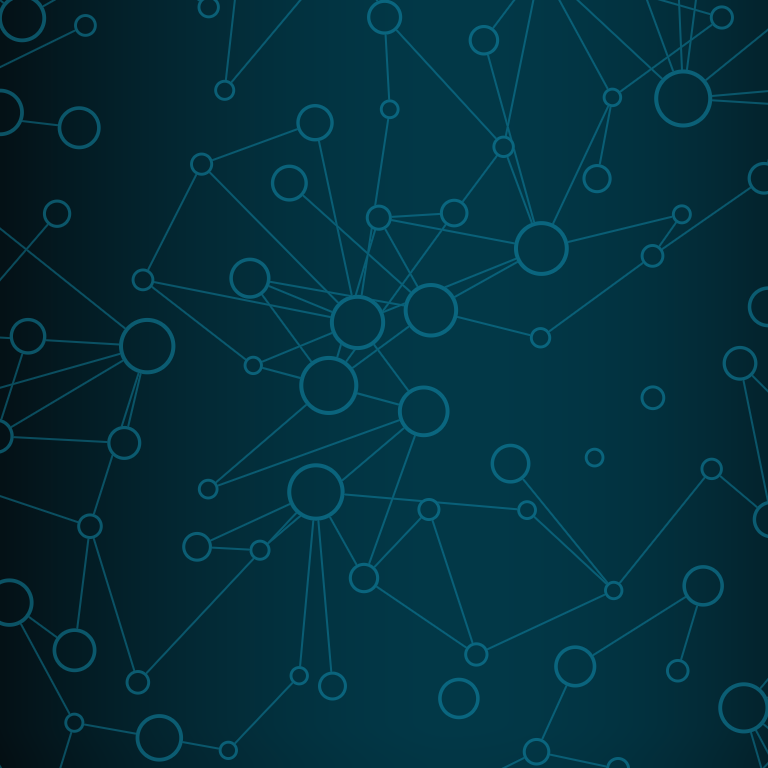
Give the GLSL for this background, as a WebGL 1 fragment shader.

```glsl
precision highp float;
// A dark teal backdrop crossed by a network of hollow rings joined by thin links.
// Each cell of a tilted grid holds one jittered ring; large rings act as hubs that
// fan out many links, while small ones send out two links at most.

uniform vec2 u_resolution;

const float CELLS = 8.0;          // grid cells across the canvas
const float TILT = 0.22;          // grid rotation in radians
const float TAU = 6.2832;
const float MIN_RADIUS = 0.085;   // ring radii in cells
const float MAX_RADIUS = 0.29;
const float HUB_RADIUS = 0.235;   // rings above this size are hubs
const float LINK_HALF_WIDTH = 0.0105;
const int MAX_LINKS = 6;

float hash(vec2 cell, float seed) {
  return fract(sin(dot(cell, vec2(127.1, 311.7)) + seed * 74.7) * 43758.5);
}

float ringRadius(vec2 cell) {
  return mix(MIN_RADIUS, MAX_RADIUS, pow(hash(cell, 1.0), 2.2));
}

// Jitter shrinks as the ring grows, so every ring stays inside its own cell.
vec2 ringCenter(vec2 cell) {
  float room = 0.47 - ringRadius(cell);
  vec2 jitter = vec2(hash(cell, 2.0), hash(cell, 3.0)) * 2.0 - 1.0;
  return cell + 0.5 + jitter * room;
}

float segmentDistance(vec2 p, vec2 a, vec2 b) {
  vec2 ab = b - a;
  float t = clamp(dot(p - a, ab) / dot(ab, ab), 0.0, 1.0);
  return length(p - a - ab * t);
}

// Antialiased coverage of a stroke at distance d from its centre line.
float stroke(float d, float halfWidth, float pixel) {
  return clamp((halfWidth - d) / pixel + 0.5, 0.0, 1.0);
}

// Distance from p to the nearest link leaving the ring in this cell.
float linkDistance(vec2 p, vec2 cell) {
  bool hub = ringRadius(cell) > HUB_RADIUS;
  float count = hub ? float(MAX_LINKS) : floor(hash(cell, 4.0) * 2.6);
  float spread = hub ? 0.46 : 2.1;
  float heading = TAU * hash(cell, 5.0);
  vec2 start = ringCenter(cell);
  float nearest = 10.0;
  for (int k = 0; k < MAX_LINKS; k++) {
    float index = float(k);
    if (index >= count) break;
    float vary = hash(cell, 6.0 + index);
    float reach = hub ? mix(1.3, 2.4, vary) : mix(1.0, 1.4, vary);
    float angle = heading + index * spread;
    vec2 target = cell + floor(reach * vec2(cos(angle), sin(angle)) + 0.5);
    nearest = min(nearest, segmentDistance(p, start, ringCenter(target)));
  }
  return nearest;
}

// Links reach two cells at most, so a 5 by 5 neighbourhood covers them all.
float allLinksDistance(vec2 p, vec2 home) {
  float nearest = 10.0;
  for (int y = -2; y <= 2; y++) {
    for (int x = -2; x <= 2; x++) {
      nearest = min(nearest, linkDistance(p, home + vec2(float(x), float(y))));
    }
  }
  return nearest;
}

// Horizontal light: brightest right of the middle, darkest at the left edge.
float backdropLight(vec2 uv) {
  float left = pow(max(1.0 - uv.x / 0.58, 0.0), 1.6);
  float right = 0.55 * pow(max((uv.x - 0.58) / 0.42, 0.0), 2.2);
  float floorShade = 0.06 * (1.0 - smoothstep(0.0, 0.06, uv.y));
  return 1.0 - left - right - floorShade;
}

void main() {
  vec2 uv = gl_FragCoord.xy / u_resolution;
  float shortSide = min(u_resolution.x, u_resolution.y);
  float pixel = CELLS / shortSide;

  // Tilted grid space, moved so the cell numbers stay positive
  float c = cos(TILT);
  float s = sin(TILT);
  vec2 p = mat2(c, s, -s, c) * (gl_FragCoord.xy * pixel) + 20.0;
  vec2 home = floor(p);

  // Ring of this cell; links are hidden inside it
  float radius = ringRadius(home);
  float edge = length(p - ringCenter(home)) - radius;
  float ringHalfWidth = mix(0.015, 0.021, smoothstep(MIN_RADIUS, MAX_RADIUS, radius));
  float ring = stroke(abs(edge), ringHalfWidth, pixel);
  float outside = clamp(edge / pixel + 0.5, 0.0, 1.0);
  float link = stroke(allLinksDistance(p, home), LINK_HALF_WIDTH, pixel) * outside;

  // Colours: the ink follows the light of the backdrop
  float light = backdropLight(uv);
  vec3 backdrop = mix(vec3(0.015, 0.065, 0.085), vec3(0.008, 0.220, 0.280), light);
  vec3 ink = mix(vec3(0.045, 0.320, 0.390), vec3(0.040, 0.400, 0.500), light);
  float coverage = max(ring, link * 0.88);
  gl_FragColor = vec4(mix(backdrop, ink, coverage), 1.0);
}
```
